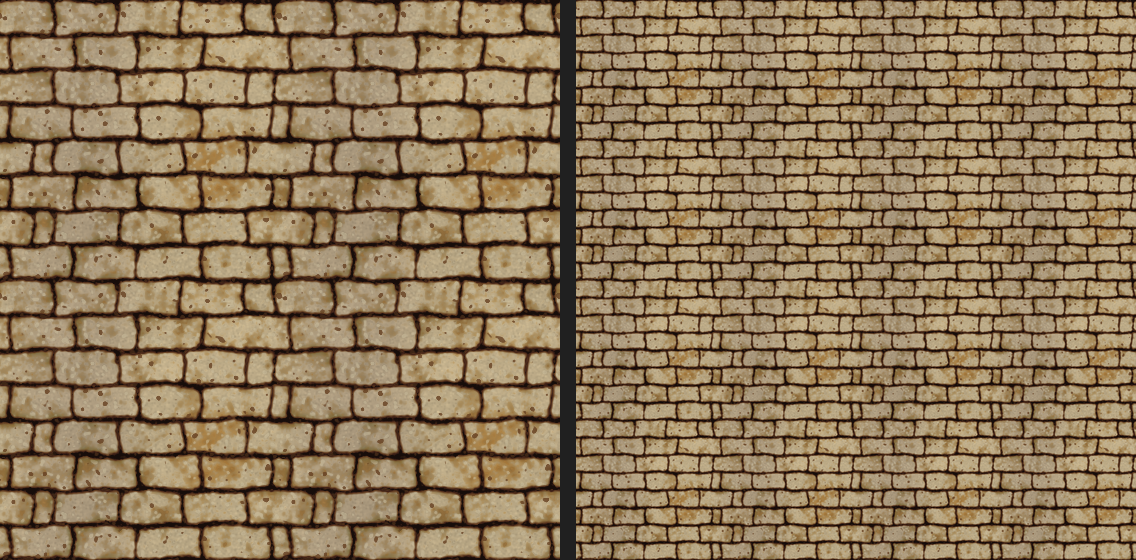
Left: one tile. Right: repeated 2 by 2.
Reproduce this texture procedurally as a three.js fragment shader.

```glsl
// Weathered sandstone block wall: a tile of eight uneven courses, laid twice across and twice down.
varying vec2 vUv;

const float TAU = 6.28319;

float hash(vec2 p) {
  return fract(sin(dot(p, vec2(127.1, 311.7))) * 43758.5);
}

// Cellular noise: soft light and dark spots, n wrapping cells per tile, about -1 to 1
float spots(vec2 p, float n) {
  p *= n;
  vec2 cell = floor(p);
  float sum = 0.0;
  for (int j = -1; j <= 1; j++) {
    for (int i = -1; i <= 1; i++) {
      vec2 c = cell + vec2(float(i), float(j));
      vec2 id = mod(c, n);
      vec2 r = c + vec2(hash(id), hash(id + 17.3)) - p;
      float f = max(0.0, 1.0 - dot(r, r));
      sum += f * f * f * (2.0 * hash(id + 41.9) - 1.0);
    }
  }
  return sum;
}

float roundedBox(vec2 p, vec2 halfSize, float radius) {
  vec2 q = abs(p) - halfSize + radius;
  return length(max(q, 0.0)) + min(max(q.x, q.y), 0.0) - radius;
}

void main() {
  // One tile, measured from its top left corner
  vec2 tile = fract(vec2(vUv.x, 1.0 - vUv.y) * 2.0);
  float broad = spots(tile, 13.0);
  float medium = spots(tile + 0.31, 34.0);
  float fine = spots(tile + 0.57, 70.0);
  float grain = spots(tile + 0.13, 128.0);

  // Courses are one unit high and eight units long, gently bent
  vec2 q = tile * 8.0;
  q.y += 0.035 * sin(TAU * (2.0 * tile.x + 3.0 * tile.y)) + 0.025 * sin(TAU * (5.0 * tile.x - 2.0 * tile.y));
  q.x += 0.035 * sin(TAU * (7.0 * tile.y + tile.x)) + 0.02 * medium;
  float row = mod(floor(q.y), 8.0);
  float odd = mod(row, 2.0);

  // Four regular joints per course, and a fifth that cuts off a short block
  float start = mix(1.54, 0.29, odd);
  float cut = odd > 0.5 ? 7.46 : (row < 3.0 ? 6.31 : 7.4);
  if (row == 1.0) cut = 0.0;
  float left = 8.0;
  float right = 8.0;
  float block = 0.0;
  for (int i = 0; i < 5; i++) {
    float k = float(i);
    float jitter = i == 0 ? 0.0 : 0.14 * (hash(vec2(row, k)) - 0.5);
    float joint = start + (i == 4 ? cut : 1.83 * k + jitter);
    float gap = mod(q.x - joint, 8.0);
    if (gap < left) {
      left = gap;
      block = k;
    }
    right = min(right, 8.0 - gap);
  }
  vec2 id = vec2(row, block);
  float tint = hash(id + 5.7) - 0.5;

  // Worn block outline, negative inside the stone
  vec2 local = vec2(0.5 * (left - right), fract(q.y) - 0.5);
  vec2 halfSize = vec2(0.5 * (left + right) - 0.045, 0.447 - 0.025 * hash(id + 9.1));
  float edge = roundedBox(local, halfSize, 0.1 + 0.07 * hash(id + 2.3));
  edge += 0.022 * medium + 0.018 * fine + 0.012 * broad;

  vec3 pale = vec3(0.74, 0.67, 0.53);
  vec3 ochre = vec3(0.65, 0.54, 0.35);
  vec3 rust = vec3(0.54, 0.40, 0.21);
  vec3 brown = vec3(0.40, 0.25, 0.13);
  vec3 umber = vec3(0.25, 0.13, 0.09);
  vec3 soot = vec3(0.09, 0.05, 0.04);

  // Stone face: cool on one side of the tile, warm and stained on the other
  float warm = 0.5 + 0.5 * cos(TAU * (tile.x - 0.76));
  float stain = 1.0 - smoothstep(0.03, 0.22, length(tile - vec2(0.76, 0.6)));
  float mottle = 0.45 * broad + 0.45 * medium + 0.35 * fine + 0.25 * grain + 0.3 * tint;
  mottle += 0.3 * stain + 0.3 * smoothstep(-0.18, 0.0, edge);
  vec3 stone = mix(vec3(0.68, 0.61, 0.50), pale, smoothstep(0.0, 0.7, warm));
  stone = mix(stone, mix(vec3(0.58, 0.49, 0.35), ochre, warm), smoothstep(-0.1, 0.45, mottle));
  stone = mix(stone, rust, 0.85 * smoothstep(0.4, 0.9, mottle));
  stone = mix(stone, vec3(0.70, 0.49, 0.21), 0.45 * stain * smoothstep(-0.3, 0.4, medium + broad));
  stone *= 1.0 + 0.07 * grain + 0.05 * fine + 0.08 * tint;

  // Pale flecks and dark pits
  stone = mix(stone, vec3(0.81, 0.76, 0.63), 0.5 * smoothstep(0.3, 0.8, -fine));
  stone = mix(stone, brown, 0.8 * smoothstep(0.7, 0.95, spots(tile + 0.77, 52.0)));

  // Moss on the cool side, then the joints darkening to their core
  float moss = (1.0 - warm) * smoothstep(0.0, 0.6, broad + 0.5 * medium);
  stone = mix(stone, vec3(0.42, 0.39, 0.19), 0.5 * moss * smoothstep(-0.2, 0.0, edge));
  vec3 color = mix(stone, brown, smoothstep(-0.055, 0.01, edge));
  color = mix(color, umber, smoothstep(-0.01, 0.035, edge + 0.02 * fine));
  color = mix(color, soot, smoothstep(0.015, 0.06, edge + 0.03 * grain + 0.02 * broad));
  color = mix(color, brown, 0.5 * smoothstep(0.02, 0.05, edge) * smoothstep(0.15, 0.7, fine - 0.4 * broad));

  gl_FragColor = vec4(color, 1.0);
}
```
